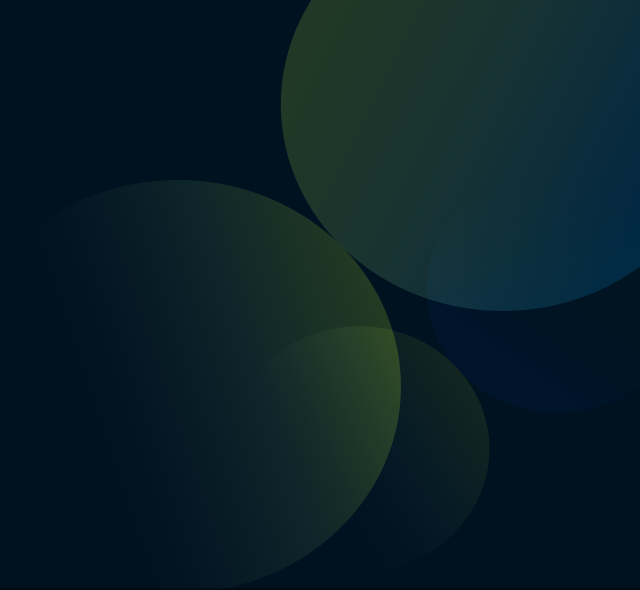
A WebGL 1 fragment shader for this background:

```glsl
precision highp float;

uniform vec2 u_resolution;

// Position inside an ellipse, where its rim has length 1
vec2 local(vec2 p, vec2 center, vec2 radius) {
  return (p - center) / radius;
}

// Coverage with a rim about one pixel wide
float disc(vec2 q, float radius) {
  float edge = (length(q) - 1.0) * radius * u_resolution.y;
  return clamp(0.5 - edge, 0.0, 1.0);
}

// Light that rises from nothing through teal to green
vec3 greenGlow(float t) {
  vec3 teal = vec3(0.055, 0.082, 0.039);
  vec3 green = vec3(0.142, 0.166, 0.010);
  float rise = pow(clamp((t + 0.45) / 0.8, 0.0, 1.0), 1.3);
  return mix(teal * rise, green, clamp((t - 0.35) / 0.65, 0.0, 1.0));
}

// Light that runs from green through teal to blue
vec3 blueGlow(float t) {
  vec3 green = vec3(0.126, 0.155, 0.020);
  vec3 teal = vec3(0.092, 0.132, 0.078);
  vec3 blue = vec3(0.004, 0.088, 0.135);
  vec3 light = mix(green, teal, clamp((t + 0.9) / 0.85, 0.0, 1.0));
  return mix(light, blue, clamp((t + 0.05) / 0.87, 0.0, 1.0));
}

void main() {
  vec2 p = gl_FragCoord.xy / u_resolution.y;
  vec3 color = vec3(0.0, 0.065, 0.125);

  // Large upper disc
  vec2 q = local(p, vec2(0.852, 0.823), vec2(0.376, 0.350));
  color += blueGlow(dot(q, vec2(0.9, -0.43))) * disc(q, 0.36);

  // Large lower disc
  q = local(p, vec2(0.301, 0.345), vec2(0.3785, 0.350));
  color += greenGlow(dot(q, vec2(0.95, 0.30))) * disc(q, 0.36);

  // Small lower disc
  q = local(p, vec2(0.609, 0.239), vec2(0.2205, 0.208));
  color += 0.5 * greenGlow(dot(q, vec2(0.85, 0.53))) * disc(q, 0.21);

  // Faint disc, bluest at its lower left
  q = local(p, vec2(0.946, 0.5085), vec2(0.223, 0.208));
  float blueness = smoothstep(-0.2, 0.9, dot(q, vec2(-0.6, -0.8)));
  float fade = smoothstep(0.9, 0.1, q.y);
  color += mix(vec3(0.0, 0.012, 0.006), vec3(0.0, 0.013, 0.042), blueness) * fade * disc(q, 0.21);

  // Dark line along the bottom
  color *= mix(0.5, 1.0, smoothstep(0.001, 0.004, p.y));

  gl_FragColor = vec4(color, 1.0);
}
```
